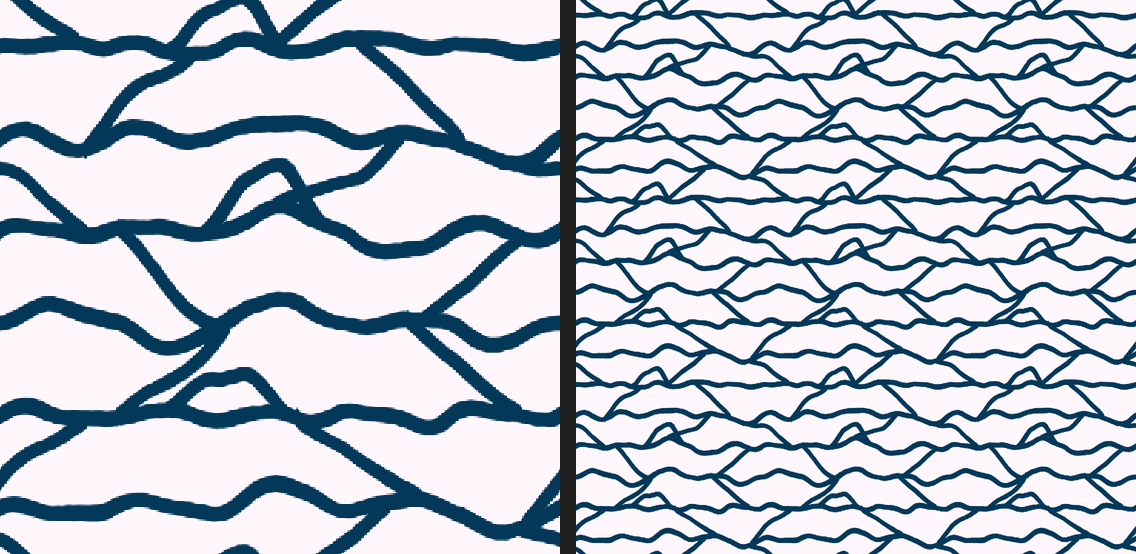
Left: one tile. Right: repeated 3 by 3.
This pattern is drawn by a WebGL 1 fragment shader. Its source:

```glsl
precision highp float;
// Seamless network of wavy dark bands that fork, bridge and rejoin on pale paper.

#define ROWS 6.0          // main bands per tile height
#define SWELLS 5.0        // large bends per tile width
#define RIPPLES 11.0      // small bends per tile width
#define SWELL_AMP 0.115
#define RIPPLE_AMP 0.025
#define HALF_WIDTH 0.0138
#define EYE_HEIGHT 0.075
#define ROUGHNESS 0.0016
#define GRAIN vec2(196.0, 194.0)  // fine steps along the band edges
#define EDGE 0.0017
#define INK vec3(0.01, 0.22, 0.35)
#define PAPER vec3(1.0, 0.97, 0.99)

uniform vec2 u_resolution;

float hash(float n) {
  return fract(sin(n * 12.9898 + 4.137) * 43758.5);
}

// Gradient in [-1, 1] that stays away from zero, so bends are never flat.
float gradient(float n) {
  float g = 2.0 * hash(n) - 1.0;
  return (g < 0.0 ? -0.5 : 0.5) + 0.5 * g;
}

// One-dimensional gradient noise, wrapping after a whole number of cells.
float noise(float x, float cells, float seed) {
  x *= cells;
  float i = floor(x);
  float f = x - i;
  float a = gradient(mod(i, cells) + seed);
  float b = gradient(mod(i + 1.0, cells) + seed);
  return mix(a * f, b * (f - 1.0), f * f * (3.0 - 2.0 * f));
}

// Two-dimensional gradient noise that wraps over the tile.
float cornerDot(vec2 cell, vec2 offset, vec2 cells) {
  vec2 c = mod(cell, cells);
  float angle = 6.2832 * hash(c.x + c.y * 1.731);
  return dot(vec2(cos(angle), sin(angle)), offset);
}

float noise2(vec2 uv, vec2 cells) {
  vec2 p = uv * cells;
  vec2 i = floor(p);
  vec2 f = p - i;
  vec2 u = f * f * (3.0 - 2.0 * f);
  vec2 e = vec2(1.0, 0.0);
  float low = mix(cornerDot(i, f, cells), cornerDot(i + e.xy, f - e.xy, cells), u.x);
  float high = mix(cornerDot(i + e.yx, f - e.yx, cells), cornerDot(i + e.xx, f - e.xx, cells), u.x);
  return mix(low, high, u.y);
}

// Triangle wave over the tile width, 0 to 1 and back.
float triangle(float x) {
  return 1.0 - abs(2.0 * fract(x) - 1.0);
}

// Height of a main band.
float bandHeight(float row, float x) {
  float seed = mod(row, ROWS) * 31.7;
  return (row + 0.5) / ROWS
    + SWELL_AMP * noise(x, SWELLS, seed)
    + RIPPLE_AMP * noise(x, RIPPLES, seed + 213.3);
}

// Heights of main band (x), bridge to the next band (y) and eye loop (z).
vec3 strandHeights(float row, float x) {
  float band = bandHeight(row, x);
  float next = bandHeight(row + 1.0, x);

  float span = mix(0.17, 0.27, hash(row + 51.3));
  float ramp = triangle(x + hash(row + 71.9)) - mix(0.4, 0.6, hash(row + 91.1));
  float crossing = clamp(0.5 + 0.5 * ramp / span, 0.0, 1.0);

  float hasEye = step(0.5, fract(row * 0.5 + 0.25));
  float eye = smoothstep(0.77, 0.95, triangle(x + hash(row + 17.7)));
  return vec3(band, mix(band, next, crossing), band + hasEye * EYE_HEIGHT * eye);
}

// Signed distance to the nearest strand, negative inside the ink.
float networkDistance(vec2 p) {
  const float DX = 0.003;
  float nearest = 1.0;
  for (float row = 0.0; row < ROWS; row += 1.0) {
    vec3 here = strandHeights(row, p.x);
    vec3 slope = (strandHeights(row, p.x + DX) - here) / DX;
    vec3 gap = p.y - here;
    gap = abs(gap - floor(gap + 0.5)) / sqrt(1.0 + slope * slope);
    float swell = 1.0 + 0.25 * noise(p.x, 9.0, row * 23.1 + 401.0);
    gap -= HALF_WIDTH * swell * vec3(1.0, 0.88, 0.92);
    nearest = min(nearest, min(gap.x, min(gap.y, gap.z)));
  }
  return nearest;
}

void main() {
  vec2 uv = gl_FragCoord.xy / u_resolution;

  // Soft stair steps give the edges their slightly jagged cut.
  vec2 g = uv * GRAIN;
  vec2 stepped = (floor(g) + smoothstep(0.15, 0.85, fract(g))) / GRAIN;

  float d = networkDistance(stepped) + ROUGHNESS * noise2(uv, vec2(72.0));
  gl_FragColor = vec4(mix(INK, PAPER, smoothstep(-EDGE, EDGE, d)), 1.0);
}
```
